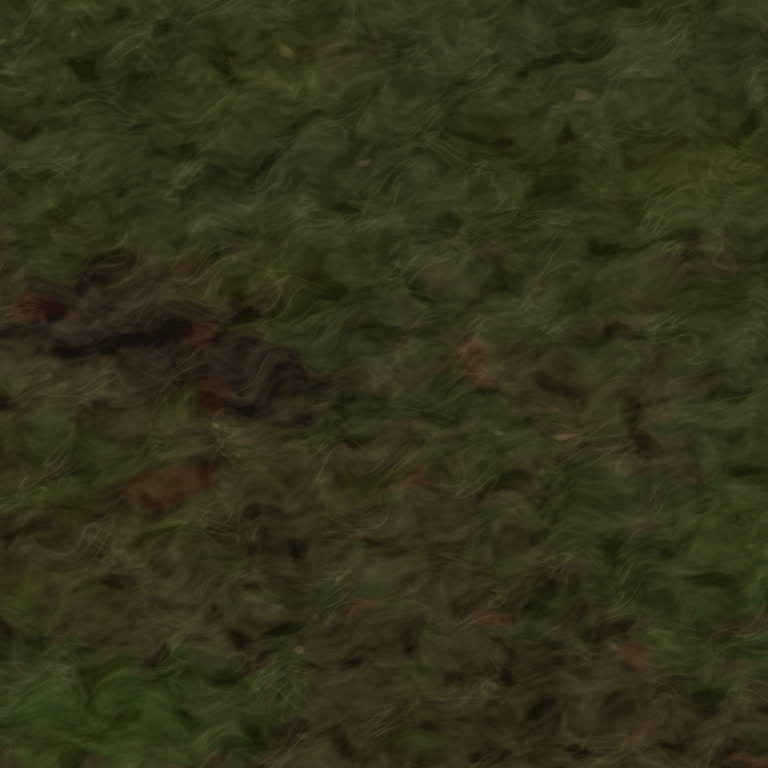
Write a WebGL 2 fragment shader that draws this texture.

```glsl
#version 300 es
precision highp float;

uniform vec2 u_resolution;
out vec4 fragColor;

vec2 gradientAt(ivec2 cell) {
    uvec2 c = uvec2(cell + 4096);
    uint h = c.x * 1597334677u ^ c.y * 3812015801u;
    h = (h ^ (h >> 15)) * 2246822519u;
    h = (h ^ (h >> 13)) * 3266489917u;
    float angle = float((h ^ (h >> 16)) & 65535u) * 6.28318 / 65536.0;
    return vec2(cos(angle), sin(angle));
}

float gradientNoise(vec2 p) {
    ivec2 i = ivec2(floor(p));
    vec2 f = fract(p);
    vec2 w = f * f * f * (f * (f * 6.0 - 15.0) + 10.0);
    float a = dot(gradientAt(i), f);
    float b = dot(gradientAt(i + ivec2(1, 0)), f - vec2(1, 0));
    float c = dot(gradientAt(i + ivec2(0, 1)), f - vec2(0, 1));
    float d = dot(gradientAt(i + ivec2(1, 1)), f - vec2(1, 1));
    return 1.4 * mix(mix(a, b, w.x), mix(c, d, w.x), w.y);
}

vec2 rotate(vec2 p, float angle) {
    float c = cos(angle), s = sin(angle);
    return vec2(c * p.x + s * p.y, c * p.y - s * p.x);
}

// Soft elliptical spot, 1 at its centre
float spot(vec2 p, vec2 centre, vec2 radius) {
    vec2 d = (p - centre) / radius;
    return exp(-dot(d, d));
}

// Layered tufts, wider than tall
float tufts(vec2 p) {
    float sum = 0.0, frequency = 9.0, weight = 0.24;
    for (int i = 0; i < 5; i++) {
        sum += weight * gradientNoise(p * frequency * vec2(0.7, 1.25) + 17.3 * float(i));
        frequency *= 1.85;
        weight *= i < 2 ? 1.12 : 0.8;
    }
    return sum;
}

// Thin bright blades, broken up into scattered clumps
float blades(vec2 p, float angle, float seed) {
    vec2 q = rotate(p, angle) + seed;
    float ridge = 1.0 - abs(gradientNoise(q * vec2(20.0, 62.0)));
    float clump = smoothstep(0.0, 0.5, gradientNoise(q * vec2(13.0, 19.0) + 5.0));
    return smoothstep(0.78, 1.0, ridge) * clump;
}

vec3 toneRamp(vec3 dark, vec3 middle, vec3 light, float t) {
    return t < 0.5 ? mix(dark, middle, (t - 0.15) / 0.35)
                   : mix(middle, light, (t - 0.5) / 0.35);
}

void main() {
    vec2 uv = gl_FragCoord.xy / u_resolution.y;

    // Lean the growth and bend it irregularly
    vec2 bend = vec2(gradientNoise(uv * 14.0), gradientNoise(uv * 14.0 + 31.0));
    vec2 p = rotate(uv, 0.24) + 0.018 * bend;
    float growth = tufts(p);
    float broad = gradientNoise(uv * vec2(3.0, 4.5) + 7.0);

    // Bare ground against grass
    vec2 edge = uv + 0.035 * bend;
    float bare = spot(edge, vec2(0.12, 0.58), vec2(0.17, 0.07))
               + 0.8 * spot(edge, vec2(0.33, 0.51), vec2(0.13, 0.04));
    float lush = spot(edge, vec2(0.14, 0.06), vec2(0.22, 0.10))
               + 0.7 * spot(edge, vec2(1.0, 0.28), vec2(0.14, 0.22));
    float cover = (0.43 - uv.y) * 0.6 + 0.25 * broad
                + 0.22 * gradientNoise(p * vec2(8.0, 13.0) + 3.0)
                + 0.18 * gradientNoise(p * vec2(21.0, 34.0) + 11.0)
                + 0.5 * bare - 0.45 * lush;
    float soil = smoothstep(-0.16, 0.16, cover);

    // Light, shadowed hollows and blades
    float hollow = smoothstep(0.22, 0.62, gradientNoise(p * vec2(17.0, 27.0) + 43.0));
    float blade = blades(p, 0.35, 2.0) + 0.7 * blades(p, -0.5, 9.0);
    float tone = 0.55 + 0.95 * growth + 0.16 * broad - 0.42 * hollow
               + 0.30 * blade - 0.26 * bare + 0.08 * lush;
    tone = clamp(tone, -0.1, 1.25);

    vec3 grass = toneRamp(vec3(0.145, 0.150, 0.065), vec3(0.190, 0.203, 0.100),
                          vec3(0.240, 0.252, 0.140), tone);
    vec3 earth = toneRamp(vec3(0.135, 0.115, 0.065), vec3(0.200, 0.172, 0.105),
                          vec3(0.252, 0.222, 0.142), tone);

    // Cool and yellow drifts in the grass
    float drift = gradientNoise(uv * vec2(5.0, 7.0) + 61.0);
    float yellow = spot(edge, vec2(0.1, 0.33), vec2(0.28, 0.13));
    grass += vec3(0.022, 0.004, -0.012) * (drift + yellow);
    grass += vec3(-0.025, 0.018, -0.012) * lush;
    vec3 color = mix(grass, earth, soil);

    // Violet-grey damp earth, russet leaf litter and pale scraps
    color += vec3(-0.004, -0.008, 0.014) * bare;
    float litter = smoothstep(0.42, 0.75, gradientNoise(p * vec2(9.0, 15.0) + 83.0));
    color += vec3(0.050, 0.006, 0.004) * litter * (0.3 + 0.7 * soil);
    float scrap = smoothstep(0.5, 0.8, gradientNoise(p * vec2(30.0, 46.0) + 97.0));
    float scrapArea = smoothstep(0.15, 0.5, gradientNoise(uv * vec2(6.0, 8.0) + 71.0));
    color += vec3(0.11, 0.09, 0.075) * scrap * scrapArea;

    fragColor = vec4(clamp(color, 0.0, 1.0), 1.0);
}
```
